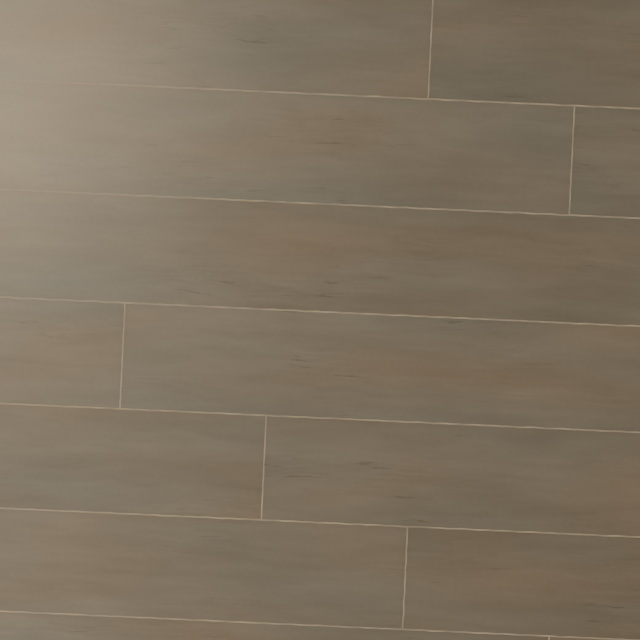
Write a WebGL 2 fragment shader that draws this texture.

```glsl
#version 300 es
precision highp float;
// Slightly tilted floor of long wood-look tiles, each row shifted by a fifth
// of a tile, with thin pale grout. Stretched gradient noise, reseeded for every
// tile, makes the grain; a soft glow lights the upper left.
uniform vec2 u_resolution;
out vec4 fragColor;

float hash(vec2 p) {
    vec3 q = fract(p.xyx * vec3(0.1031, 0.1030, 0.0973));
    q += dot(q, q.yzx + 33.33);
    return fract((q.x + q.y) * q.z);
}

vec2 gradient(vec2 cell) {
    float angle = 6.2832 * hash(cell);
    return vec2(cos(angle), sin(angle));
}

// Gradient noise, roughly -0.7 to 0.7
float noise(vec2 p) {
    vec2 i = floor(p), f = p - i;
    vec2 w = f * f * f * (f * (f * 6.0 - 15.0) + 10.0);
    vec2 e = vec2(1.0, 0.0);
    float a = dot(gradient(i), f);
    float b = dot(gradient(i + e), f - e);
    float c = dot(gradient(i + e.yx), f - e.yx);
    float d = dot(gradient(i + 1.0), f - 1.0);
    return mix(mix(a, b, w.x), mix(c, d, w.x), w.y);
}

float fbm(vec2 p) {
    float sum = 0.0, amp = 0.6;
    for (int i = 0; i < 4; i++) {
        sum += amp * noise(p);
        p = p * 2.03 + 17.3;
        amp *= 0.55;
    }
    return sum;
}

float groutLine(float dist, float halfWidth, float pixel) {
    return 1.0 - smoothstep(halfWidth - 0.7 * pixel, halfWidth + 0.7 * pixel, dist);
}

void main() {
    vec2 uv = gl_FragCoord.xy / u_resolution;
    float pixel = 1.0 / min(u_resolution.x, u_resolution.y);

    // Tilted floor coordinates, y downward, rows a little taller at the top
    vec2 p = vec2(uv.x, 1.0 - uv.y);
    vec2 tilted = p + vec2(0.048, -0.0455) * (p.yx - 0.5);
    float rows = (tilted.y - 0.487) / 0.1673;
    rows += 0.0078 * rows * rows;
    rows += 0.006 * noise(vec2(p.x * 45.0, floor(rows + 0.5) * 7.0));
    float row = floor(rows);
    float along = (tilted.x - 0.194) / 1.146 - row * 0.2;
    along += 0.0007 * noise(vec2(p.y * 60.0, row));
    vec2 tile = vec2(floor(along), row);
    vec2 local = vec2(along - tile.x, rows - row);

    // Grain: broad clouds, warped streaks and fine fibres in patches
    float seed = hash(tile + 40.0);
    vec2 g = vec2(local.x * 1.146, local.y * 0.167) + vec2(seed * 31.0, seed * 57.0 + row);
    g.y += 0.009 * noise(g * vec2(9.0, 16.0));
    float clouds = fbm(g * vec2(3.5, 15.0));
    float streaks = fbm(g * vec2(7.0, 65.0) + 5.0);
    float fibres = noise(g * vec2(24.0, 190.0) + 2.0 * clouds);
    float patches = smoothstep(-0.1, 0.35, noise(g * vec2(4.0, 14.0) + 9.0));
    float cracks = smoothstep(0.22, 0.5, fbm(g * vec2(13.0, 105.0) + 23.0));

    // Lighting and tone
    vec2 away = p - vec2(0.0, 0.14);
    float glow = exp(-dot(away * away, vec2(8.0, 9.0)));
    float tone = 0.09 * pow(1.0 - p.x, 1.5) + 0.11 * glow - 0.004;
    float contrast = 1.0 - 0.55 * glow;
    tone += contrast * (0.045 * clouds + 0.022 * streaks + 0.012 * (seed - 0.5));
    tone += contrast * patches * (0.014 * fibres - 0.045 * cracks);
    tone += 0.006 * noise(p * 130.0);
    vec3 color = vec3(0.45, 0.40, 0.33) + tone;

    // Warm brown against grey-green, browner toward the lower right
    float warmth = 1.3 * noise(g * vec2(3.0, 12.0) + 61.0) + 0.5 * (p.x * p.y - 0.25);
    color += vec3(0.014, -0.004, -0.014) * warmth;

    // Grout, uneven in strength and lost in the glow
    vec2 edge = min(local, 1.0 - local) * vec2(1.146, 0.1673);
    float wear = 0.75 + 0.5 * noise(p * vec2(38.0, 30.0));
    float across = groutLine(edge.y, 0.0014, pixel);
    float upright = groutLine(edge.x, 0.0013, pixel);
    float grout = max(across, upright) * wear * (1.0 - 0.85 * glow);
    float shadow = exp(-min(edge.x, edge.y) * 220.0);
    color -= 0.012 * shadow * contrast;
    vec3 groutColor = vec3(0.62, 0.56, 0.47) + 0.5 * max(tone, 0.0);
    color = mix(color, groutColor, clamp(grout, 0.0, 1.0));

    fragColor = vec4(color, 1.0);
}
```
